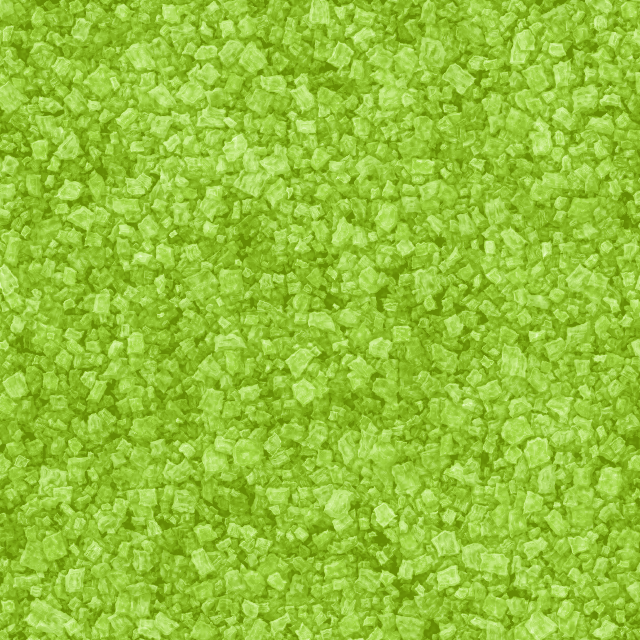
Write a Shadertoy shader that draws this texture.

```glsl
// A bed of translucent lime-green sugar crystals seen from above.
// Layers of jittered grid cells each drop one faceted polygon grain, deep to
// top, with contact shadows; the resulting tone is mapped to a green ramp.

const float PI = 3.14159265;
const int LAYERS = 7;
const int PLANES = 6;
const vec2 LIGHT_DIR = vec2(-0.55, 0.83);

vec3 hash3(vec3 p) {
    p = fract(p * vec3(0.1031, 0.1030, 0.0973));
    p += dot(p, p.yxz + 33.33);
    return fract((p.xxy + p.yxx) * p.zyx);
}

float valueNoise(vec2 p, float seed) {
    vec2 i = floor(p), f = fract(p);
    f = f * f * (3.0 - 2.0 * f);
    float a = hash3(vec3(i, seed)).x;
    float b = hash3(vec3(i + vec2(1, 0), seed)).x;
    float c = hash3(vec3(i + vec2(0, 1), seed)).x;
    float d = hash3(vec3(i + vec2(1, 1), seed)).x;
    return mix(mix(a, b, f.x), mix(c, d, f.x), f.y);
}

mat2 rotation(float angle) {
    float c = cos(angle), s = sin(angle);
    return mat2(c, s, -s, c);
}

// Skewed box with two chipped corners: x = distance, yz = nearest side normal
vec3 crystalShape(vec2 p, vec2 halfSize, vec3 seed) {
    vec3 nearest = vec3(-10.0, 0.0, 0.0);
    for (int k = 0; k < PLANES; k++) {
        vec3 h = hash3(seed + float(k) * 7.13);
        bool side = k < 4;
        float angle = side ? float(k) * 0.5 * PI + (h.x - 0.5) * 0.5 : h.x * 2.0 * PI;
        float reach = side ? (k % 2 == 0 ? halfSize.x : halfSize.y)
                           : length(halfSize) * (0.58 + 0.3 * h.y);
        vec2 n = vec2(cos(angle), sin(angle));
        float d = dot(p, n) - reach;
        if (d > nearest.x) nearest = vec3(d, n);
    }
    return nearest;
}

// Light on one grain: bevelled sides, bright ridge, streaks and inner cracks
float crystalTone(vec2 p, vec3 shape, mat2 turn, vec3 look, float seed) {
    float bevel = 0.05 + 0.14 * look.x;
    float onSide = smoothstep(-bevel - 0.02, -bevel + 0.02, shape.x);
    float lit = dot(turn * shape.yz, LIGHT_DIR);
    float ridge = 1.0 - smoothstep(0.0, 0.04, abs(shape.x + bevel));
    float streak = valueNoise(p * vec2(2.5, 13.0), seed) - 0.5;
    float cloud = valueNoise(p * 5.0, seed + 3.0) - 0.5;
    float crack = 1.0 - smoothstep(0.0, 0.09, abs(valueNoise(p * 6.5, seed + 7.0) - 0.5));
    float face = streak * mix(0.1, 0.45, look.y) + cloud * 0.28 + (crack - 0.25) * 0.12;
    return mix(face, lit * 0.15 + cloud * 0.25, onSide) + ridge * 0.18 * look.z;
}

// Draws one layer of grains over surface (x = tone, y = milkiness)
vec2 addLayer(vec2 surface, vec2 uv, float scale, float height, float seed, float pixel) {
    vec2 g = uv * scale, cell = floor(g);
    float soft = 0.012 + pixel * scale * 0.55;
    for (int y = -1; y <= 1; y++)
    for (int x = -1; x <= 1; x++) {
        vec2 id = cell + vec2(x, y);
        vec3 place = hash3(vec3(id, seed));
        vec2 center = id + 0.5 + (place.xy - 0.5) * 0.7;
        vec2 offset = g - center;
        if (dot(offset, offset) > 1.2) continue;

        // Clumping leaves hollows where deeper grains show
        float clump = valueNoise(center / scale * 11.0, 5.0) - 0.5;
        if (place.z > mix(1.0, 0.56, height) + clump * 1.15 * height) continue;

        vec3 form = hash3(vec3(id, seed + 11.0));
        vec3 look = hash3(vec3(id, seed + 23.0));
        float longHalf = mix(0.27, 0.66, pow(form.x, 1.4));
        vec2 halfSize = longHalf * vec2(1.0, mix(0.5, 0.95, form.y));
        mat2 turn = rotation(form.z * 2.0 * PI);
        vec2 p = offset * turn;
        p += 0.12 * (vec2(valueNoise(g * 5.0, seed), valueNoise(g * 5.0, seed + 1.0)) - 0.5);
        p += 0.05 * (vec2(valueNoise(g * 11.0, seed), valueNoise(g * 11.0, seed + 1.0)) - 0.5);
        vec3 shape = crystalShape(p, halfSize, vec3(id, seed + 37.0));

        float shadow = 1.0 - smoothstep(-0.02, 0.24, shape.x);
        surface.x *= 1.0 - 0.32 * shadow;
        float cover = 1.0 - smoothstep(-soft, soft, shape.x);
        if (cover <= 0.0) continue;
        float tone = mix(0.34, 0.69, height) + (place.z - 0.4) * 0.1 + (look.z - 0.5) * 0.2;
        tone += crystalTone(p, shape, turn, look, seed + place.x * 50.0);
        surface = mix(surface, vec2(tone, look.y), cover * 0.88);
    }
    return surface;
}

vec3 sugarColor(float tone, float milk) {
    vec3 pale = mix(vec3(0.64, 0.84, 0.26), vec3(0.67, 0.84, 0.37), milk);
    vec3 color = mix(vec3(0.40, 0.55, 0.02), vec3(0.49, 0.67, 0.09), smoothstep(0.0, 0.28, tone));
    color = mix(color, vec3(0.57, 0.76, 0.19), clamp((tone - 0.28) / 0.24, 0.0, 1.0));
    color = mix(color, pale, clamp((tone - 0.52) / 0.22, 0.0, 1.0));
    color = mix(color, vec3(0.76, 0.91, 0.49), clamp((tone - 0.74) / 0.28, 0.0, 1.0));
    return mix(color, vec3(0.90, 0.98, 0.76), clamp((tone - 1.02) / 0.5, 0.0, 1.0));
}

void mainImage(out vec4 fragColor, in vec2 fragCoord) {
    float pixel = 1.0 / iResolution.y;
    vec2 uv = fragCoord * pixel;
    vec2 surface = vec2(0.1, 0.3);
    for (int i = 0; i < LAYERS; i++) {
        float height = float(i) / float(LAYERS - 1);
        float scale = i % 2 == 0 ? 29.0 : 45.0;
        surface = addLayer(surface, uv, scale, height, float(i) * 61.0 + 2.0, pixel);
    }

    // Broad unevenness, then grit and tiny glints on the broken faces
    float broad = valueNoise(uv * 9.0, 81.0) + valueNoise(uv * 21.0, 82.0) - 1.0;
    float grit = valueNoise(uv * 130.0, 71.0) + valueNoise(uv * 260.0, 72.0) - 1.0;
    float glint = smoothstep(0.8, 0.95, valueNoise(uv * 155.0, 73.0));
    float tone = 0.6 + (surface.x - 0.5) * 1.3;
    tone += broad * 0.14 + grit * 0.2 + glint * 0.3 * surface.x;
    fragColor = vec4(sugarColor(tone, clamp(surface.y + grit * 0.5, 0.0, 1.0)), 1.0);
}
```
